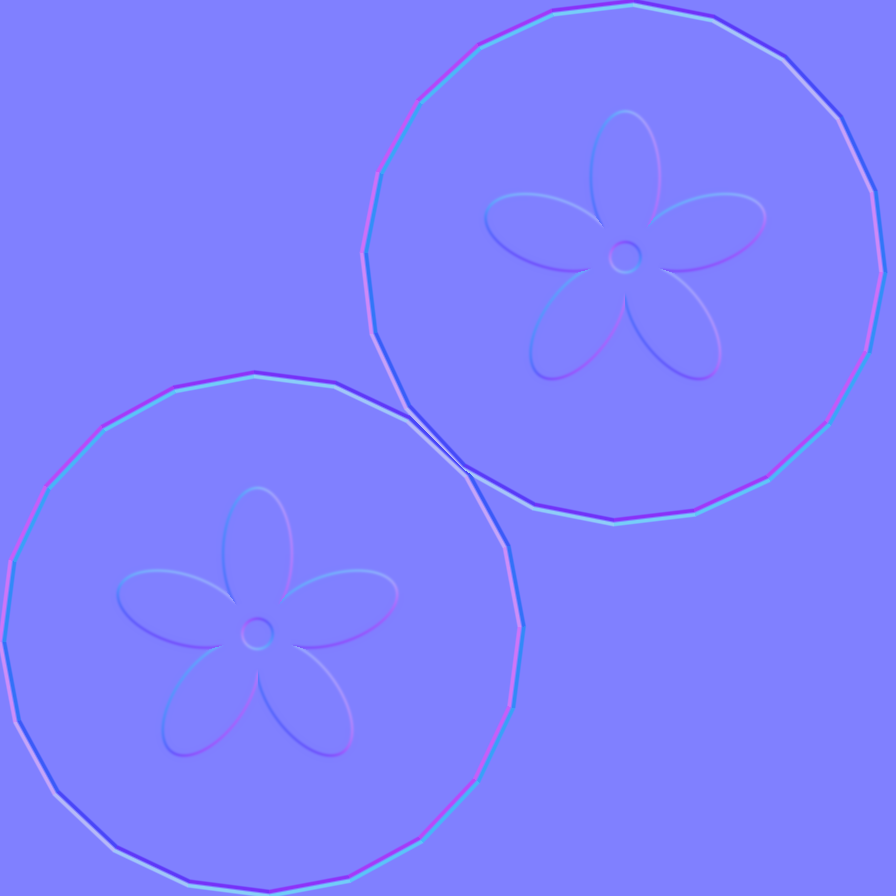
Write a Shadertoy shader that draws this texture map.

```glsl
const float PI = 3.14159265;

const vec2 RING_UPPER = vec2(0.6960, 0.7070);
const vec2 RING_LOWER = vec2(0.2923, 0.2923);
const float TILT_UPPER = -0.038;
const float TILT_LOWER = 0.029;
const float RING_SIDES = 20.0;
const float RING_RADIUS = 0.2900;
const float GROOVE_HALF_WIDTH = 0.0045;
const float GROOVE_SOFTNESS = 0.0012;
const float GROOVE_SLOPE = 0.31;

const vec2 FLOWER_UPPER = vec2(0.6979, 0.7129);
const vec2 FLOWER_LOWER = vec2(0.2874, 0.2926);
const float PETAL_COUNT = 5.0;
const float PETAL_OFFSET = 0.0892;
const vec2 PETAL_RADII = vec2(0.0736, 0.0384);
const vec2 PETAL_FADE = vec2(0.038, 0.047);
const float BUD_RADIUS = 0.0169;
const float RELIEF_WIDTH = 0.0021;
const float RELIEF_SLOPE = 0.16;

const vec3 FLAT_NORMAL = vec3(0.5, 0.5, 1.0);
const float DEPTH_FALLOFF = 0.3;

// Unit axis of the angular sector that holds p.
vec2 sectorAxis(vec2 p, float count, float start) {
    float width = 2.0 * PI / count;
    float index = floor((atan(p.y, p.x) - start) / width);
    float angle = start + (index + 0.5) * width;
    return vec2(cos(angle), sin(angle));
}

// Outward edge normal in xy, signed distance in z.
vec3 polygonEdge(vec2 p, float tilt) {
    vec2 normal = sectorAxis(p, RING_SIDES, 0.5 * PI + tilt);
    float apothem = RING_RADIUS * cos(PI / RING_SIDES);
    return vec3(normal, dot(p, normal) - apothem);
}

// Both walls of the groove lean towards its centre line.
vec2 grooveSlope(vec3 edge, float pixel) {
    float soft = max(GROOVE_SOFTNESS, 0.75 * pixel);
    float wall = clamp(edge.z / soft, -1.0, 1.0);
    float inside = 1.0 - smoothstep(GROOVE_HALF_WIDTH - soft,
                                    GROOVE_HALF_WIDTH + soft, abs(edge.z));
    return -edge.xy * wall * inside * GROOVE_SLOPE;
}

float reliefBand(float dist, float pixel) {
    float k = dist / max(RELIEF_WIDTH, pixel);
    return RELIEF_SLOPE * exp(-k * k);
}

// Raised elliptical petals around a sunken round bud.
vec2 flowerSlope(vec2 p, float pixel) {
    float radius = max(length(p), 1e-5);
    vec2 axis = sectorAxis(p, PETAL_COUNT, 0.5 * PI + PI / PETAL_COUNT);
    vec2 side = vec2(-axis.y, axis.x);
    vec2 q = vec2(dot(p, axis) - PETAL_OFFSET, dot(p, side));

    float level = length(q / PETAL_RADII);
    vec2 gradient = q / (PETAL_RADII * PETAL_RADII);
    float steepness = max(length(gradient), 1e-4);
    float dist = level * (level - 1.0) / steepness;
    vec2 outward = (axis * gradient.x + side * gradient.y) / steepness;

    float fade = smoothstep(PETAL_FADE.x, PETAL_FADE.y, radius);
    vec2 petals = outward * reliefBand(dist, pixel) * fade;
    vec2 bud = -p / radius * reliefBand(radius - BUD_RADIUS, pixel);
    return petals + bud;
}

void mainImage(out vec4 fragColor, in vec2 fragCoord) {
    vec2 uv = fragCoord / iResolution.xy;
    float pixel = 1.0 / min(iResolution.x, iResolution.y);

    // Where the rings touch, the nearer groove wins.
    vec3 upper = polygonEdge(uv - RING_UPPER, TILT_UPPER);
    vec3 lower = polygonEdge(uv - RING_LOWER, TILT_LOWER);
    vec3 nearest = upper;
    if (abs(lower.z) < abs(upper.z)) nearest = lower;

    vec2 slope = grooveSlope(nearest, pixel);
    slope += flowerSlope(uv - FLOWER_UPPER, pixel);
    slope += flowerSlope(uv - FLOWER_LOWER, pixel);

    // Encode the slope as a tangent-space normal colour.
    vec3 color = FLAT_NORMAL + vec3(slope, -DEPTH_FALLOFF * dot(slope, slope));
    fragColor = vec4(clamp(color, 0.0, 1.0), 1.0);
}
```
